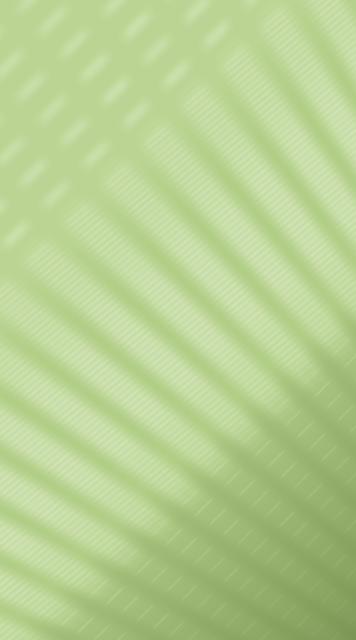
Give the GLSL for this background, as a Shadertoy shader.

```glsl
const float TAU = 6.2831853;
const float FAN_START = 0.449;
const float FAN_END = 1.068;
const vec3 PALE_GREEN = vec3(0.796, 0.876, 0.674);
const vec3 SOFT_GREEN = vec3(0.735, 0.832, 0.575);
const vec3 GAP_GREEN = vec3(0.694, 0.808, 0.527);
const vec3 OLIVE = vec3(0.648, 0.758, 0.488);
const vec3 DEEP_OLIVE = vec3(0.490, 0.590, 0.335);

float hash(vec2 cell) {
    return fract(sin(dot(cell, vec2(12.9898, 78.233))) * 43758.5453);
}

// Band index of a point in a fan that narrows toward a distant apex
float fanIndex(float along, float across, vec2 apex, float spacing) {
    float spread = (apex.x - FAN_START) / (apex.x - along);
    return (apex.y + (across - apex.y) * spread - 0.397) / spacing;
}

// Soft mark centred in its cell, with half sizes given as cell fractions
float softDash(vec2 cellPos, vec2 halfSize, vec2 blur) {
    vec2 cover = 1.0 - smoothstep(-blur, blur, abs(cellPos) - halfSize);
    return cover.x * cover.y;
}

// Repeated dashes with a slightly different strength in every cell
float dashRow(vec2 gridPos, vec2 halfSize, vec2 blur) {
    vec2 cell = floor(gridPos + 0.5);
    float strength = mix(0.75, 1.0, hash(cell));
    return strength * softDash(gridPos - cell, halfSize, blur);
}

// Fine cross lines of uneven strength, faded where too small to draw
float hatch(float along, float period, float band, float pixel) {
    float line = along / period;
    float visible = 1.0 - smoothstep(0.3, 0.6, pixel / period);
    float strength = mix(0.6, 1.3, hash(vec2(floor(line + 0.25), band)));
    return visible * strength * sin(TAU * (line + 0.25) - TAU * 0.25);
}

void mainImage(out vec4 fragColor, in vec2 fragCoord) {
    vec2 p = fragCoord / iResolution.xy * vec2(0.5547, 1.0);
    float fromTop = 1.0 - p.y;
    float along = p.x + fromTop;
    float across = p.x - fromTop;
    float pixel = 1.4 / iResolution.y;

    float index = fanIndex(along, across, vec2(3.147, -0.143), 0.1224);
    float bandId = floor(index + 0.5);
    float offset = abs(index - bandId);
    float band = 1.0 - smoothstep(0.12, 0.5, offset);

    // Three zones along the diagonal, with rounded band ends
    float fan = smoothstep(FAN_START - 0.045, FAN_START + 0.04, along - 0.02 * (1.0 - band));
    float shade = smoothstep(FAN_END - 0.055, FAN_END + 0.055, along + 0.03 * (1.0 - band));
    float depth = clamp((along - FAN_END) / 0.5, 0.0, 1.0);

    // Upper corner: plain ground with broad soft dashes
    vec2 broadGrid = vec2(index, (along - 0.391) / 0.069);
    float broad = dashRow(broadGrid, vec2(0.27, 0.17), vec2(0.17, 0.16));
    vec3 upper = mix(SOFT_GREEN, PALE_GREEN, broad);

    // Middle: pale bands with fine hatching
    float glow = mix(0.7, 1.0, smoothstep(0.45, 0.75, along));
    glow *= 1.0 - 0.35 * smoothstep(0.84, 1.06, along);
    vec3 gap = mix(SOFT_GREEN, GAP_GREEN, smoothstep(0.4, 0.65, along));
    vec3 middle = mix(gap, PALE_GREEN, band * glow);
    float slanted = along - 0.1 * across;
    middle += 0.016 * band * hatch(slanted, 0.0118, bandId, pixel);

    // Lower corner: dark ground with thin dashes
    float thin = dashRow(vec2(index, along / 0.037), vec2(0.27, 0.05), vec2(0.1, 0.07));
    vec3 lower = mix(OLIVE, DEEP_OLIVE, depth);
    lower += 0.032 * (band - 0.5) * (1.0 - 0.5 * depth);
    lower += vec3(0.055, 0.053, 0.055) * thin * (1.0 - 0.7 * depth);

    vec3 color = mix(mix(upper, middle, fan), lower, shade);
    fragColor = vec4(color, 1.0);
}
```
